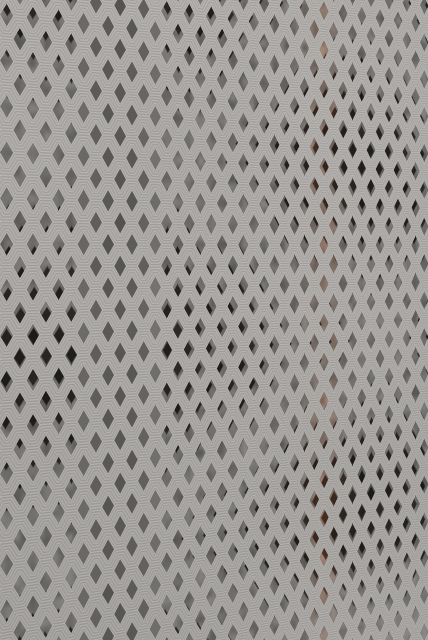
Give the GLSL for this pattern, as a WebGL 1 fragment shader.

```glsl
precision highp float;
// Perforated metal screen seen at an angle: staggered diamond holes, fine engraved
// ribs between them, and a second screen behind that drifts in and out of step.
// Both screens share one rhombic lattice, foreshortened towards the right.

uniform vec2 u_resolution;

#define COLUMN_STEP 0.0313   // half-column spacing at the left edge, in canvas widths
#define ROW_STEP 0.1074      // row pitch at the left edge, in canvas widths
#define RECESSION 0.20       // shrinkage across the width
#define HORIZON 0.914        // height at which rows run level
#define HOLE_SIZE 0.49       // hole relative to its lattice cell
#define BACK_HOLE 0.43       // hole of the rear screen
#define RIB_COUNT 4.0        // ribs across a band
#define RIB_DEPTH 0.055
#define METAL vec3(0.672, 0.662, 0.652)
#define REAR_METAL vec3(0.46, 0.452, 0.445)
#define DARKNESS vec3(0.13, 0.12, 0.112)

float hash(vec2 p) {
  return fract(sin(dot(p, vec2(41.3, 289.1))) * 4375.85);
}

float noise(vec2 p) {
  vec2 i = floor(p), f = fract(p);
  f = f * f * (3.0 - 2.0 * f);
  return mix(mix(hash(i), hash(i + vec2(1.0, 0.0)), f.x),
             mix(hash(i + vec2(0.0, 1.0)), hash(i + vec2(1.0, 1.0)), f.x), f.y);
}

// Skewed axes turn the staggered diamonds into a square grid.
vec2 toRhombic(vec2 p) {
  return vec2(p.x + 2.0 * p.y, p.x - 2.0 * p.y) * 0.5;
}

// 0 at a diamond's centre, 1 on the border with its neighbours
float diamondRadius(vec2 rhombic) {
  vec2 l = abs(2.0 * fract(rhombic) - 1.0);
  return max(l.x, l.y);
}

// Ribs follow the diamond edges, and run level where two bands cross.
float ribs(vec2 p, vec2 rhombic) {
  vec2 l = abs(2.0 * fract(rhombic) - 1.0);
  float crossing = step(0.5, min(l.x, l.y));
  float phase = mix(max(l.x, l.y), 4.0 * p.y, crossing);
  float wave = cos(6.2832 * RIB_COUNT * phase);
  return wave * mix(0.75, 1.25, crossing);
}

vec3 holeColour(vec2 p, vec2 cell, float soft) {
  float column = cell.x + cell.y + 1.0;
  float row = (cell.x - cell.y) * 0.5;
  float chance = hash(cell);

  // rear screen, with a slow beat against the front one
  vec2 rear = vec2(p.x + 0.05 * max(p.x - 13.5, 0.0), p.y * 1.11 + 0.26);
  rear.x += 0.35 * (noise(vec2(column * 0.23, row * 0.3)) - 0.5);
  vec2 rearGrid = toRhombic(rear);
  float rearHole = 1.0 - smoothstep(-soft, soft, diamondRadius(rearGrid) - BACK_HOLE);
  float shade = 0.78 + 0.32 * noise(p * vec2(1.7, 5.0)) + 0.1 * (chance - 0.5);
  vec3 colour = mix(REAR_METAL * shade, DARKNESS * (0.85 + 0.5 * chance), rearHole);

  // plain grey strip, darkest at its middle
  float strip = smoothstep(6.0, 6.8, column) * (1.0 - smoothstep(13.1, 13.9, column));
  float away = abs(column - 9.8) / 3.5;
  vec3 plain = vec3(0.345, 0.337, 0.33) + 0.12 * away * away + 0.03 * (chance - 0.5);
  colour = mix(colour, plain, strip);

  // warm reflections in a few columns
  float warm = exp(-pow((column - 29.0) / 1.6, 2.0));
  colour += vec3(0.075, 0.015, -0.015) * warm * (0.5 + chance);
  return colour;
}

void main() {
  vec2 uv = gl_FragCoord.xy / u_resolution.x;
  float height = gl_FragCoord.y / u_resolution.y;

  // flatten the perspective into columns and rows
  float depth = 1.0 - RECESSION * uv.x;
  vec2 p = vec2(uv.x / (COLUMN_STEP * depth) + 0.5,
                (uv.y - HORIZON) / (ROW_STEP * depth) - 0.1);
  vec2 grid = toRhombic(p);
  vec2 cell = floor(grid);
  float radius = diamondRadius(grid);
  float pixel = 1.1 / (u_resolution.x * COLUMN_STEP * depth * depth);
  float soft = 0.65 * pixel;

  // brushed metal with broad light changes
  float light = 0.975 + 0.045 * height + 0.03 * (noise(uv * 2.5) - 0.5);
  light += 0.018 * (hash(floor(uv * 700.0)) - 0.5);
  float ribFade = 1.0 - 0.6 * smoothstep(0.08, 0.2, pixel);
  vec3 colour = METAL * (light + RIB_DEPTH * ribFade * (ribs(p, grid) - 0.25));

  // pale rim around each opening
  float rim = 1.0 - smoothstep(0.02, 0.04 + pixel, abs(radius - HOLE_SIZE - 0.06));
  colour += 0.025 * rim;

  // openings, washed out towards the lower right
  vec3 inside = holeColour(p, cell, soft + 0.03);
  float glare = smoothstep(0.55, 1.0, uv.x) * (1.0 - smoothstep(0.0, 0.16, height));
  inside = mix(inside, METAL * 0.88, 0.45 * glare);
  float hole = 1.0 - smoothstep(-soft, soft, radius - HOLE_SIZE);
  gl_FragColor = vec4(mix(colour, inside, hole), 1.0);
}
```
